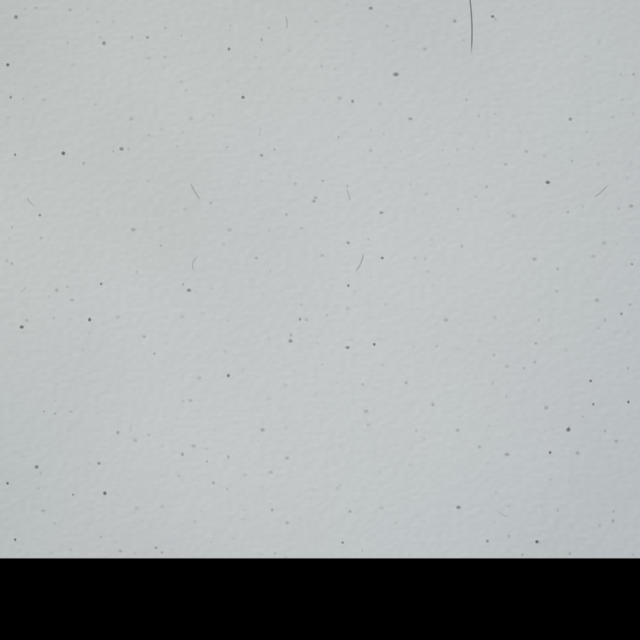
Give the GLSL for this texture, as a Shadertoy shader.

```glsl
vec3 hash3(vec2 p) {
    vec3 q = fract(vec3(p.xyx) * vec3(0.1031, 0.1030, 0.0973));
    q += dot(q, q.yxz + 33.33);
    return fract((q.xxy + q.yzz) * q.zyx);
}

float noise(vec2 p) {
    vec2 cell = floor(p), f = fract(p);
    f = f * f * (3.0 - 2.0 * f);
    float low = mix(hash3(cell).x, hash3(cell + vec2(1, 0)).x, f.x);
    float high = mix(hash3(cell + vec2(0, 1)).x, hash3(cell + vec2(1, 1)).x, f.x);
    return mix(low, high, f.y);
}

float clouds(vec2 p) {
    float sum = 0.0, weight = 0.5;
    for (int i = 0; i < 3; i++) {
        sum += weight * (noise(p) - 0.5);
        p = mat2(1.6, 1.2, -1.2, 1.6) * p + 7.3;
        weight *= 0.45;
    }
    return sum;
}

// Pressed tooth of the paper, lit from the upper left
float tooth(vec2 uv) {
    vec2 p = uv * vec2(120.0, 170.0);
    float relief = noise(p) - noise(p + vec2(0.5, -0.6));
    float fine = noise(uv * vec2(210.0, 290.0) + 31.0) - 0.5;
    return 0.016 * relief + 0.010 * fine;
}

// Small flecks, mostly faint and rarely dark
float specks(vec2 uv, float count, float seed) {
    vec2 cell = floor(uv * count);
    vec3 place = hash3(cell + seed);
    vec3 kind = hash3(cell + seed + 57.0);
    vec2 d = (fract(uv * count) - 0.2 - 0.6 * place.xy) / count;
    d.x *= mix(0.7, 1.3, kind.y);
    float radius = mix(0.0013, 0.0028, kind.x);
    float soft = 0.0011 + 0.5 / iResolution.y;
    return pow(place.z, 9.0) * (1.0 - smoothstep(radius - soft, radius + soft, length(d)));
}

// Bent hair along y, tapering towards both ends
float hair(vec2 p, float halfLength, float bend) {
    float t = p.y / halfLength;
    float d = abs(p.x - bend * halfLength * t * t);
    float width = 0.0012 + 0.7 / iResolution.y;
    return (1.0 - smoothstep(0.0, width, d)) * (1.0 - smoothstep(0.6, 1.0, abs(t)));
}

float scatteredHairs(vec2 uv) {
    vec2 cell = floor(uv * 8.0);
    vec3 place = hash3(cell + 211.0);
    vec3 kind = hash3(cell + 307.0);
    vec2 p = (fract(uv * 8.0) - 0.25 - 0.5 * place.xy) / 8.0;
    float angle = 2.4 * (kind.x - 0.5);
    p = mat2(cos(angle), sin(angle), -sin(angle), cos(angle)) * p;
    float shape = hair(p, mix(0.006, 0.018, kind.y), kind.z - 0.5);
    return shape * step(0.82, place.z) * mix(0.3, 1.0, kind.y);
}

void mainImage(out vec4 fragColor, in vec2 fragCoord) {
    vec2 uv = fragCoord / iResolution.y;
    vec2 frame = fragCoord / iResolution.xy;

    // Cool grey sheet with soft uneven light
    vec3 paper = vec3(0.757, 0.773, 0.775);
    paper += vec3(0.004, 0.003, -0.006) * (frame.y - frame.x);
    paper += 0.045 * clouds(uv * 3.2 + 4.0);
    paper += vec3(0.012, -0.003, 0.006) * clouds(uv * 4.5 + 19.0);
    vec2 offCentre = frame - vec2(0.46, 0.58);
    paper -= vec3(0.085, 0.075, 0.07) * dot(offCentre, offCentre) - 0.008;
    paper += tooth(uv);

    // Flecks and fibres
    float dirt = 0.5 * specks(uv, 23.0, 11.0) + 0.16 * specks(uv, 41.0, 83.0);
    dirt += 0.16 * scatteredHairs(uv);
    vec2 strand = uv - vec2(0.737 * iResolution.x / iResolution.y, 0.97);
    dirt += 0.32 * hair(strand + vec2(0.05 * strand.y, 0.0), 0.058, -0.07);
    paper *= 1.0 - min(dirt, 0.7);

    // Black band below the sheet
    float edge = 0.75 / iResolution.y + 0.0006;
    float sheet = smoothstep(0.1275 - edge, 0.1275 + edge, uv.y);
    fragColor = vec4(paper * sheet, 1.0);
}
```
